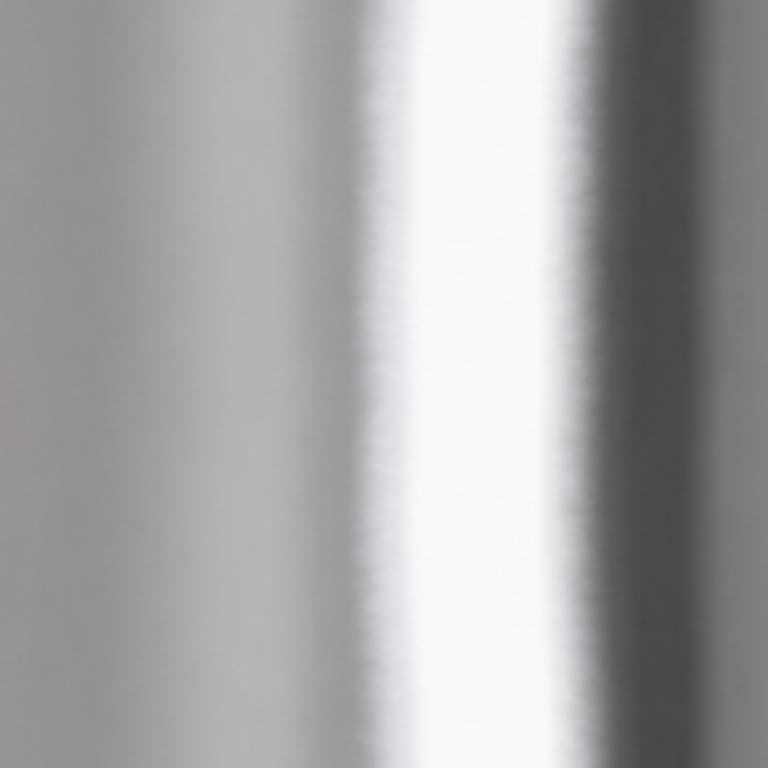
Write a three.js fragment shader that draws this texture.

```glsl
varying vec2 vUv;

vec2 latticeGradient(vec2 cell) {
  float angle = 6.2832 * fract(sin(dot(cell, vec2(127.1, 311.7))) * 43758.55);
  return vec2(cos(angle), sin(angle));
}

float gradientNoise(vec2 p) {
  vec2 cell = floor(p);
  vec2 f = fract(p);
  vec2 w = f * f * f * (f * (f * 6.0 - 15.0) + 10.0);
  float a = dot(latticeGradient(cell), f);
  float b = dot(latticeGradient(cell + vec2(1.0, 0.0)), f - vec2(1.0, 0.0));
  float c = dot(latticeGradient(cell + vec2(0.0, 1.0)), f - vec2(0.0, 1.0));
  float d = dot(latticeGradient(cell + vec2(1.0, 1.0)), f - vec2(1.0, 1.0));
  return mix(mix(a, b, w.x), mix(c, d, w.x), w.y);
}

float fractalNoise(vec2 p) {
  float sum = 0.0;
  float gain = 0.6;
  for (int octave = 0; octave < 3; octave++) {
    sum += gain * gradientNoise(p);
    p = p * 2.03 + 17.3;
    gain *= 0.5;
  }
  return sum;
}

vec3 blendTo(vec3 color, vec3 target, float start, float end, float x) {
  return mix(color, target, smoothstep(start, end, x));
}

float bump(float x, float center, float width) {
  float d = (x - center) / width;
  return exp(-d * d);
}

// Reflections across the cylinder, from left to right
vec3 metalProfile(float x) {
  vec3 color = vec3(0.592, 0.582, 0.586);
  color = blendTo(color, vec3(0.575, 0.574, 0.574), 0.0, 0.11, x);
  color = blendTo(color, vec3(0.712, 0.706, 0.708), 0.11, 0.325, x);
  color = blendTo(color, vec3(0.605, 0.608, 0.612), 0.345, 0.445, x);
  color = blendTo(color, vec3(0.865, 0.862, 0.885), 0.448, 0.512, x);
  color = blendTo(color, vec3(0.978), 0.502, 0.555, x);
  color = blendTo(color, vec3(0.84, 0.84, 0.855), 0.695, 0.745, x);
  color = blendTo(color, vec3(0.36, 0.36, 0.37), 0.725, 0.802, x);
  color = blendTo(color, vec3(0.287, 0.287, 0.297), 0.785, 0.84, x);
  color = blendTo(color, vec3(0.475, 0.472, 0.472), 0.882, 0.955, x);
  return blendTo(color, vec3(0.505, 0.5, 0.5), 0.95, 1.0, x);
}

void main() {
  vec2 uv = vUv;

  // The highlight bows gently and has ragged rims
  float fromMiddle = 2.0 * uv.y - 1.0;
  float bow = 0.013 * fromMiddle * fromMiddle - 0.003;
  float rims = bump(uv.x, 0.49, 0.035) + bump(uv.x, 0.755, 0.04);
  float ragged = 0.007 * fractalNoise(uv * vec2(22.0, 34.0));
  float sway = 0.006 * gradientNoise(vec2(uv.x * 2.0, uv.y * 5.0));
  float bowReach = smoothstep(0.42, 0.5, uv.x) * (1.0 - smoothstep(0.8, 0.9, uv.x));
  vec3 color = metalProfile(uv.x - bow * bowReach - ragged * rims - sway);

  // Broad tonal drift, faint mottling and fine grain
  float matte = 1.0 - smoothstep(0.5, 0.55, uv.x) * (1.0 - smoothstep(0.7, 0.76, uv.x));
  float drift = gradientNoise(uv * vec2(3.0, 2.5) + 4.7);
  float mottle = fractalNoise(uv * vec2(28.0, 20.0) + 9.1);
  float grain = gradientNoise(uv * vec2(95.0, 120.0));
  color += matte * (0.012 * drift + 0.012 * mottle) + 0.006 * grain;
  color += rims * 0.035 * fractalNoise(uv * vec2(24.0, 55.0) + 31.0);

  // Slight warm and cool variation
  float tint = gradientNoise(uv * vec2(9.0, 6.0) + 2.3);
  color += matte * 0.007 * tint * vec3(1.0, -0.6, 0.2);

  gl_FragColor = vec4(clamp(color, 0.0, 1.0), 1.0);
}
```
